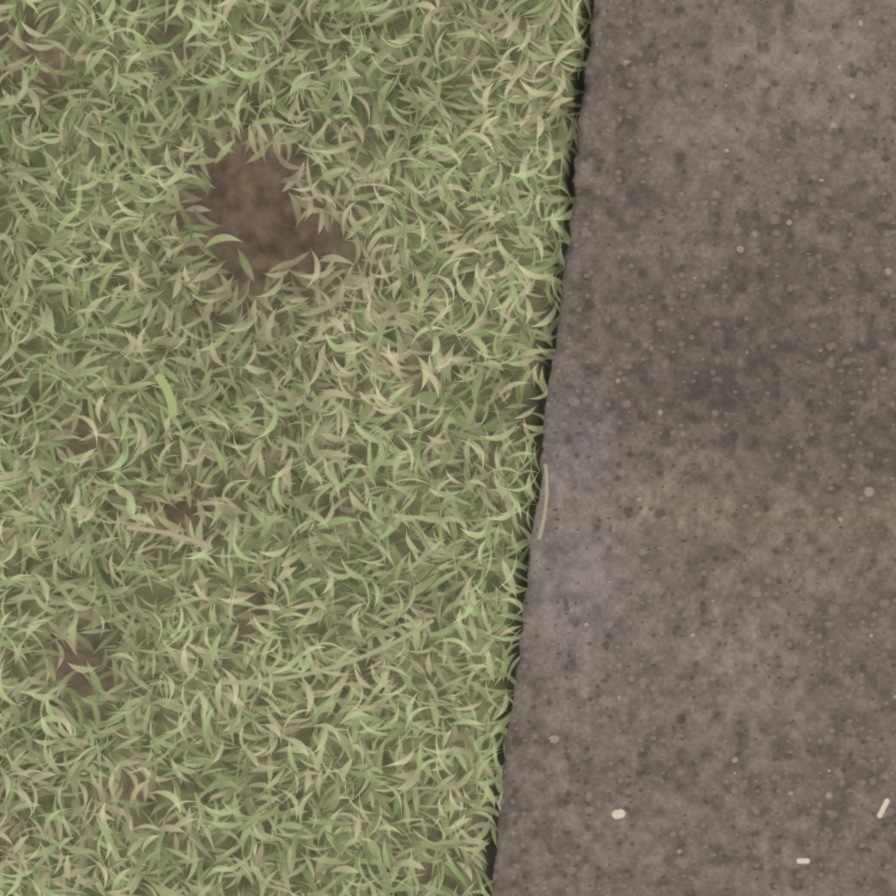
Write a three.js fragment shader that draws this texture.

```glsl
// Rough lawn meeting a weathered paving slab along a slanted edge.
// Grass is stacked layers of curved blades on jittered grids, thinned over bare soil;
// the slab is layered value noise with scattered grit, a joint band and pale chips.
#define LAYERS 8
#define BLADE_SCALE 31.0
#define BLADE_WIDTH 0.095
#define SOFT 0.0018
#define SOIL vec3(0.40, 0.345, 0.29)
#define GRASS_DARK vec3(0.37, 0.37, 0.27)
#define GRASS_MID vec3(0.555, 0.565, 0.435)
#define GRASS_LIGHT vec3(0.72, 0.72, 0.59)
#define STRAW vec3(0.69, 0.65, 0.53)
#define SLAB vec3(0.452, 0.412, 0.376)

varying vec2 vUv;

vec3 hash3(vec2 p) {
  vec3 q = fract(vec3(p.xyx) * vec3(0.1031, 0.1030, 0.0973));
  q += dot(q, q.yxz + 33.33);
  return fract((q.xxy + q.yzz) * q.zyx);
}

float noise(vec2 p) {
  vec2 i = floor(p), f = fract(p);
  f = f * f * (3.0 - 2.0 * f);
  return mix(mix(hash3(i).x, hash3(i + vec2(1, 0)).x, f.x),
             mix(hash3(i + vec2(0, 1)).x, hash3(i + vec2(1, 1)).x, f.x), f.y);
}

float fbm(vec2 p) {
  float sum = 0.0, amp = 0.5;
  for (int i = 0; i < 4; i++) {
    sum += amp * noise(p);
    p = mat2(1.6, 1.2, -1.2, 1.6) * p + 7.3;
    amp *= 0.5;
  }
  return sum / 0.9375;
}

// Soft elliptical spot: 1 at the centre, fading outwards.
float spot(vec2 p, vec2 c, vec2 r) {
  vec2 q = (p - c) / r;
  return exp(-dot(q, q));
}

// Thin arc from a to b, bowed sideways by the given amount.
float stalk(vec2 p, vec2 a, vec2 b, float bow, float w) {
  vec2 d = b - a;
  float len = length(d);
  d /= len;
  vec2 q = vec2(dot(p - a, d), dot(p - a, vec2(-d.y, d.x)));
  float t = clamp(q.x / len, 0.0, 1.0);
  float dist = length(vec2(q.x - t * len, q.y - bow * 4.0 * t * (1.0 - t)));
  return 1.0 - smoothstep(w - SOFT, w + SOFT, dist);
}

float edgeX(float y) {
  return 0.546 + 0.119 * y + 0.006 * (noise(vec2(y * 13.0, 2.0)) - 0.5);
}

float bareSoil(vec2 p) {
  p += 0.035 * (vec2(noise(p * 22.0), noise(p * 22.0 + 40.0)) - 0.5);
  float b = 1.4 * spot(p, vec2(0.272, 0.765), vec2(0.06, 0.09));
  b += 1.1 * spot(p, vec2(0.34, 0.73), vec2(0.055, 0.035));
  b += spot(p, vec2(0.085, 0.25), vec2(0.055, 0.035));
  b += 0.85 * spot(p, vec2(0.19, 0.425), vec2(0.045, 0.04));
  b += 0.9 * spot(p, vec2(0.378, 0.415), vec2(0.03, 0.02));
  b += 0.7 * spot(p, vec2(0.09, 0.51), vec2(0.035, 0.03));
  b += 0.7 * spot(p, vec2(0.15, 0.115), vec2(0.04, 0.025));
  b += 0.7 * spot(p, vec2(0.03, 0.95), vec2(0.04, 0.04));
  return b + 0.4 * smoothstep(0.66, 0.85, noise(p * 15.0 + 3.0));
}

float dryness(vec2 p) {
  return 0.12 + 0.5 * spot(p, vec2(0.38, 0.67), vec2(0.14, 0.12))
    + 0.45 * spot(p, vec2(0.59, 0.94), vec2(0.07, 0.09))
    + 0.4 * spot(p, vec2(0.03, 0.1), vec2(0.09, 0.08)) + 0.3 * bareSoil(p);
}

vec3 lawn(vec2 p) {
  float bare = clamp(bareSoil(p), 0.0, 1.0);
  vec3 col = mix(GRASS_DARK, SOIL, bare) * (0.7 + 0.6 * fbm(p * 65.0));
  col *= 1.0 - 0.4 * smoothstep(-0.025, -0.003, p.x - edgeX(p.y));
  for (int k = 0; k < LAYERS; k++) {
    float level = float(k) / float(LAYERS - 1);
    float scale = BLADE_SCALE * (1.0 + 0.5 * fract(float(k) * 0.618));
    vec2 shift = float(k) * vec2(17.37, 9.71);
    vec2 cell = floor(p * scale + shift);
    for (int n = 0; n < 9; n++) {
      vec2 id = cell + vec2(mod(float(n), 3.0), floor(float(n) / 3.0)) - 1.0;
      vec3 r = hash3(id + 3.1), s = hash3(id + 71.7);
      vec2 root = (id + r.xy - shift) / scale;
      float keep = step(bareSoil(root), s.x + 0.1);
      keep *= step(root.x, edgeX(root.y) - 0.012 + 0.014 * s.y);
      float a = 6.2832 * r.z;
      vec2 q = mat2(cos(a), -sin(a), sin(a), cos(a)) * (p - root) * scale;
      float along = q.x / (0.5 + 0.35 * s.z);
      float across = abs(q.y + (s.y - 0.5) * 1.3 * q.x * q.x);
      float width = BLADE_WIDTH * (0.5 + s.x) * (1.0 - along * along);
      float cover = keep * (1.0 - smoothstep(-SOFT, SOFT, (across - width) / scale));
      float tone = clamp(0.15 + 0.45 * level + 0.75 * (s.y - 0.4), 0.0, 1.0);
      vec3 tint = mix(GRASS_DARK, GRASS_MID, min(tone * 2.0, 1.0));
      tint = mix(tint, GRASS_LIGHT, max(tone * 2.0 - 1.0, 0.0));
      tint *= mix(vec3(1.04, 0.99, 0.99), vec3(0.94, 1.02, 0.90), s.z);
      tint = mix(tint, STRAW * (0.7 + 0.4 * tone), step(r.x, dryness(root)) * 0.8);
      col = mix(col, tint * (1.0 + 0.1 * along), cover * 0.85);
    }
  }
  col *= 0.93 + 0.24 * fbm(p * 9.0 + 5.0) - 0.04 * p.y;
  col = mix(col, vec3(0.70, 0.63, 0.54), stalk(p, vec2(0.143, 0.411), vec2(0.235, 0.389), 0.004, 0.0025));
  col = mix(col, vec3(0.66, 0.65, 0.50), stalk(p, vec2(0.25, 0.238), vec2(0.482, 0.307), -0.018, 0.0025));
  return mix(col, vec3(0.66, 0.69, 0.47), stalk(p, vec2(0.178, 0.578), vec2(0.193, 0.54), 0.003, 0.005));
}

vec3 slab(vec2 p) {
  float grain = fbm(p * 75.0), blotch = fbm(p * 14.0 + 9.0);
  vec3 col = SLAB * (0.66 + 0.48 * grain + 0.22 * blotch);
  col *= 0.94 + 0.12 * noise(p * 260.0);
  col *= 1.0 - 0.12 * spot(p, vec2(0.83, 0.62), vec2(0.22, 0.15));
  col += 0.035 * spot(p, vec2(0.9, 0.92), vec2(0.17, 0.12));
  col += 0.03 * spot(p, vec2(0.72, 0.3), vec2(0.18, 0.16));
  col += vec3(0.07, 0.07, 0.085) * spot(p, vec2(0.64, 0.36), vec2(0.05, 0.09));
  col += vec3(0.02, 0.03, 0.05) * spot(p, vec2(0.645, 0.51), vec2(0.035, 0.06));
  float joint = p.y - 0.435 + 0.06 * (p.x - 0.7);
  col += vec3(0.03, 0.022, 0.012) * exp(-joint * joint * 1500.0);
  // Grit: one chip per cell, mostly dull, rarely pale.
  for (int k = 0; k < 2; k++) {
    float scale = 48.0 + 37.0 * float(k);
    vec2 g = p * scale + float(k) * 5.7, id = floor(g);
    vec3 r = hash3(id + 11.0), s = hash3(id + 53.0);
    vec2 q = (fract(g) - 0.3 - 0.4 * r.xy) * vec2(1.0, 0.8 + 0.8 * s.x);
    float size = 0.08 + 0.15 * s.y;
    float chip = 1.0 - smoothstep(size - 0.12, size + 0.12, length(q) + 0.5 * (grain - 0.5));
    vec3 tint = mix(vec3(0.33, 0.30, 0.27), vec3(0.58, 0.53, 0.48), step(0.42, s.z));
    tint = mix(tint, vec3(0.76, 0.72, 0.65), step(0.975, s.z));
    col = mix(col, tint, chip * step(0.45, r.z) * 0.55);
  }
  float pale = stalk(p, vec2(0.688, 0.091), vec2(0.693, 0.092), 0.0, 0.005);
  pale += stalk(p, vec2(0.892, 0.039), vec2(0.901, 0.039), 0.0, 0.003);
  pale += stalk(p, vec2(0.982, 0.09), vec2(0.99, 0.106), 0.0, 0.003);
  return mix(col, vec3(0.82, 0.79, 0.71), min(pale, 1.0));
}

void main() {
  vec2 p = vUv;
  float side = p.x - edgeX(p.y) + 0.009 * (fbm(p * 60.0) - 0.5);
  vec3 col = mix(lawn(p), slab(p), smoothstep(-SOFT, SOFT, side));
  // Shadowed gap, deepest beside the upper slab.
  float gap = exp(-pow(abs(side + 0.004) / 0.007, 2.0));
  col *= 1.0 - gap * (0.2 + 0.25 * smoothstep(0.5, 0.75, p.y)) * (0.6 + 0.6 * noise(p * 30.0));
  col = mix(col, vec3(0.66, 0.63, 0.53), stalk(p, vec2(0.609, 0.48), vec2(0.602, 0.4), 0.004, 0.002));
  gl_FragColor = vec4(col, 1.0);
}
```
